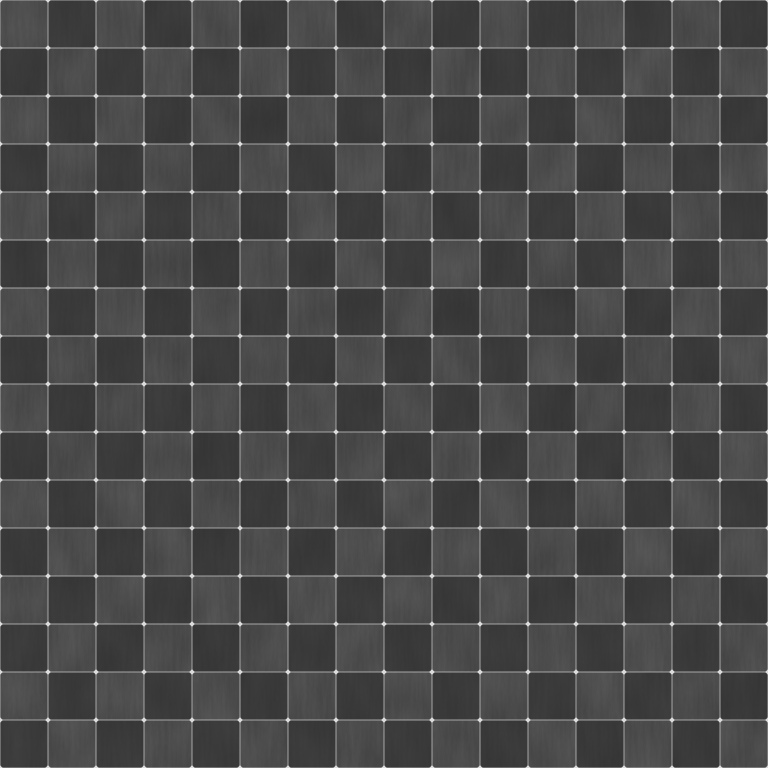
Give the GLSL for this texture, as a Shadertoy shader.

```glsl
// Checkerboard of dark and mid grey brushed tiles, with thin pale joints and small diamonds at the corners.

const float TILES = 16.0;            // tiles across and down
const float JOINT_HALF_WIDTH = 0.0085; // in tile units
const float DIAMOND_RADIUS = 0.056;    // in tile units

const vec3 LIGHT_TILE = vec3(0.298);
const vec3 DARK_TILE = vec3(0.226);
const vec3 JOINT_COLOR = vec3(0.74);
const vec3 DIAMOND_COLOR = vec3(0.86);

// Two pseudo-random values in 0..1 for a lattice point
vec2 hash2(vec2 p) {
    uvec2 q = uvec2(ivec2(p)) * uvec2(1597u, 3812u + 1u);
    uint n = (q.x ^ (q.y << 7u)) * 747796u + 28913u;
    n = (n ^ (n >> 15u)) * 277803u;
    n = (n ^ (n >> 13u)) * 74779u;
    n ^= n >> 16u;
    return vec2(n & 1023u, (n >> 10u) & 1023u) / 1023.0;
}

// Dot product of a random unit gradient with the offset from its lattice point
float cornerGradient(vec2 cell, vec2 offset) {
    float angle = 6.28319 * hash2(cell).x;
    return dot(vec2(cos(angle), sin(angle)), offset);
}

// Gradient noise, about -0.7..0.7
float gradientNoise(vec2 p) {
    vec2 i = floor(p);
    vec2 f = p - i;
    vec2 w = f * f * f * (f * (f * 6.0 - 15.0) + 10.0);
    float bottom = mix(cornerGradient(i, f),
                       cornerGradient(i + vec2(1, 0), f - vec2(1, 0)), w.x);
    float top = mix(cornerGradient(i + vec2(0, 1), f - vec2(0, 1)),
                    cornerGradient(i + vec2(1, 1), f - vec2(1, 1)), w.x);
    return mix(bottom, top, w.y);
}

// Soft patches, vertical brush streaks and grain; each tile has its own offset
float tileWear(vec2 local, vec2 seed) {
    vec2 origin = floor(seed * 900.0) + seed;
    float patches = gradientNoise(local * vec2(1.6, 1.1) + origin);
    float streaks = gradientNoise(local * vec2(13.0, 1.4) + origin + 40.0);
    float grain = gradientNoise(local * vec2(30.0, 7.0) + origin + 80.0);
    return 0.045 * patches + 0.020 * streaks + 0.010 * grain + 0.014 * (seed.x - 0.5);
}

// Share of a pixel covered by a line, exact for lines thinner than a pixel
float lineCoverage(float dist, float halfWidth, float pixel) {
    float high = min(dist + 0.5 * pixel, halfWidth);
    float low = max(dist - 0.5 * pixel, -halfWidth);
    return clamp((high - low) / pixel, 0.0, 1.0);
}

// Smoothed diamond around the origin
float diamondCoverage(vec2 p, float radius, float pixel) {
    float dist = (abs(p.x) + abs(p.y) - radius) * 0.7071;
    return clamp(0.5 - dist / pixel, 0.0, 1.0);
}

void mainImage(out vec4 fragColor, in vec2 fragCoord) {
    vec2 p = TILES * fragCoord / iResolution.xy;
    float pixel = TILES / min(iResolution.x, iResolution.y);
    vec2 id = mod(floor(p), TILES);
    vec2 local = fract(p);

    // Tile face: the lighter tiles show more wear
    float isLight = mod(id.x + id.y, 2.0);
    vec3 color = mix(DARK_TILE, LIGHT_TILE, isLight);
    color += tileWear(local, hash2(id + 300.0)) * mix(0.5, 1.0, isLight);

    // Joints and corner diamonds, measured from the nearest grid line
    vec2 toLine = abs(local - floor(local + 0.5));
    float joint = max(lineCoverage(toLine.x, JOINT_HALF_WIDTH, pixel),
                      lineCoverage(toLine.y, JOINT_HALF_WIDTH, pixel));
    color = mix(color, JOINT_COLOR, joint);
    color = mix(color, DIAMOND_COLOR, diamondCoverage(toLine, DIAMOND_RADIUS, pixel));

    fragColor = vec4(color, 1.0);
}
```
